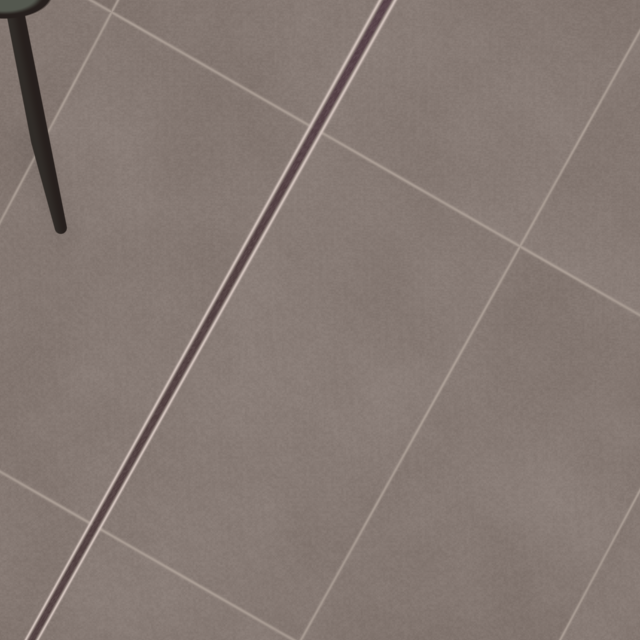
Write a WebGL 2 fragment shader that draws this texture.

```glsl
#version 300 es
precision highp float;
// Slanted grid of grey-brown stone floor tiles with a metal drain slot and a stool leg.
uniform vec2 u_resolution;
out vec4 outColor;

const vec3 STONE_LIGHT = vec3(0.556, 0.508, 0.485);
const vec3 STONE_DARK = vec3(0.485, 0.435, 0.410);
const vec3 GROUT = vec3(0.670, 0.620, 0.585);
const vec3 METAL = vec3(0.815, 0.755, 0.730);
const vec3 SLOT = vec3(0.330, 0.262, 0.265);
const vec3 LEG = vec3(0.150, 0.122, 0.112);
const vec3 SEAT = vec3(0.330, 0.345, 0.310);

// Tile grid: one crossing and the two tile edges leaving it
const vec2 GRID_ORIGIN = vec2(0.4935, 0.798);
const vec2 EDGE_ACROSS = vec2(0.319, -0.183);
const vec2 EDGE_ALONG = vec2(-0.345, -0.620);
const vec2 TILE_SIZE = vec2(0.368, 0.709);

float hash(vec2 p) {
  return fract(sin(dot(p, vec2(127.1, 311.7))) * 43758.5453);
}

float noise(vec2 p) {
  vec2 i = floor(p), f = fract(p);
  f = f * f * (3.0 - 2.0 * f);
  return mix(mix(hash(i), hash(i + vec2(1, 0)), f.x),
             mix(hash(i + vec2(0, 1)), hash(i + vec2(1, 1)), f.x), f.y);
}

float fbm(vec2 p) {
  float sum = 0.0, amp = 0.5;
  for (int i = 0; i < 5; i++) {
    sum += amp * noise(p);
    p = mat2(1.6, 1.2, -1.2, 1.6) * p + 7.3;
    amp *= 0.5;
  }
  return sum;
}

// Coverage of a shape from its signed distance
float fill(float d, float blur) {
  return 1.0 - smoothstep(-blur, blur, d);
}

// Soft bright or dark line from the distance to its centre
float softLine(float d, float width) {
  return exp(-d * d / (width * width));
}

// Capsule whose radius runs from ra to rb
float taperedLeg(vec2 p, vec2 a, vec2 b, float ra, float rb) {
  vec2 ab = b - a;
  float t = clamp(dot(p - a, ab) / dot(ab, ab), 0.0, 1.0);
  return length(p - a - ab * t) - mix(ra, rb, t);
}

float ellipse(vec2 p, vec2 center, vec2 radius) {
  return (length((p - center) / radius) - 1.0) * min(radius.x, radius.y);
}

// Tile coordinates, with the slight bend of a wide lens
vec2 tileCoords(vec2 p) {
  vec2 g = inverse(mat2(EDGE_ACROSS, EDGE_ALONG)) * (p - GRID_ORIGIN);
  g.x += g.x * (g.x - 1.0) * (0.0115 * (g.x + 1.0) - 0.02 * g.y);
  return g;
}

vec3 stone(vec2 p, vec2 tile) {
  float clouds = fbm(p * 5.0 + tile * 5.7) + 0.45 * (fbm(p * 15.0 + tile) - 0.5);
  vec2 fromCenter = p - vec2(0.55, 0.42);
  float tone = 0.70 + 0.9 * (clouds - 0.5) - 0.55 * dot(fromCenter, fromCenter);
  tone += 0.12 * (hash(tile) - 0.5);
  vec3 color = mix(STONE_DARK, STONE_LIGHT, clamp(tone, -0.1, 1.25));
  float grain = noise(p * 260.0) + noise(p * 430.0 + 9.0) - 1.0;
  return color + 0.024 * grain;
}

vec3 addSeams(vec3 color, vec2 g, vec2 p, float blur) {
  vec2 d = abs(g - round(g)) * TILE_SIZE;
  float wear = 0.78 + 0.22 * noise(p * 14.0);
  float seam = max(softLine(d.x, 0.0018 + 0.4 * blur), softLine(d.y, 0.0020 + 0.4 * blur));
  return mix(color, GROUT, seam * wear);
}

vec3 addDrain(vec3 color, float offset, float y, float blur) {
  float scale = mix(0.88, 1.08, y);
  float d = abs(offset) / scale;
  color = mix(color, STONE_DARK, 0.6 * fill(d - 0.0085, blur));
  color = mix(color, METAL, softLine(d - 0.0094, 0.0019 + 0.3 * blur));
  vec3 slotColor = SLOT + vec3(0.02, 0.005, 0.03) * smoothstep(0.5, 1.0, y);
  slotColor += 0.05 * (noise(vec2(y * 300.0, offset * 500.0)) - 0.5);
  return mix(color, slotColor, fill(d - 0.0053, 1.4 * blur));
}

vec3 addStool(vec3 color, vec2 p, float blur) {
  vec2 top = vec2(0.023, 0.985), knee = vec2(0.063, 0.780), foot = vec2(0.095, 0.644);
  float shadow = taperedLeg(p, knee - vec2(0.02, 0.0), foot, 0.01, 0.004);
  color *= 1.0 - 0.09 * fill(shadow, 0.045);
  float leg = min(taperedLeg(p, top, knee, 0.014, 0.0145),
                  taperedLeg(p, knee, foot, 0.0145, 0.0095));
  float sheen = 0.05 * smoothstep(0.006, -0.012, p.x - mix(0.095, 0.023, (p.y - 0.644) / 0.341));
  color = mix(color, LEG + sheen * vec3(0.8, 1.0, 0.9), fill(leg, blur));
  float seat = ellipse(p, vec2(0.006, 1.010), vec2(0.075, 0.039));
  color = mix(color, LEG, fill(seat, blur));
  return mix(color, SEAT, fill(seat + 0.009, 0.004));
}

void main() {
  vec2 p = gl_FragCoord.xy / u_resolution;
  float blur = max(0.0015, 0.8 / u_resolution.y);
  vec2 g = tileCoords(p);
  vec3 color = stone(p, floor(g));
  color = addSeams(color, g, p, blur);
  color = addDrain(color, g.x * TILE_SIZE.x, p.y, blur);
  color = addStool(color, p, blur);
  outColor = vec4(color, 1.0);
}
```
